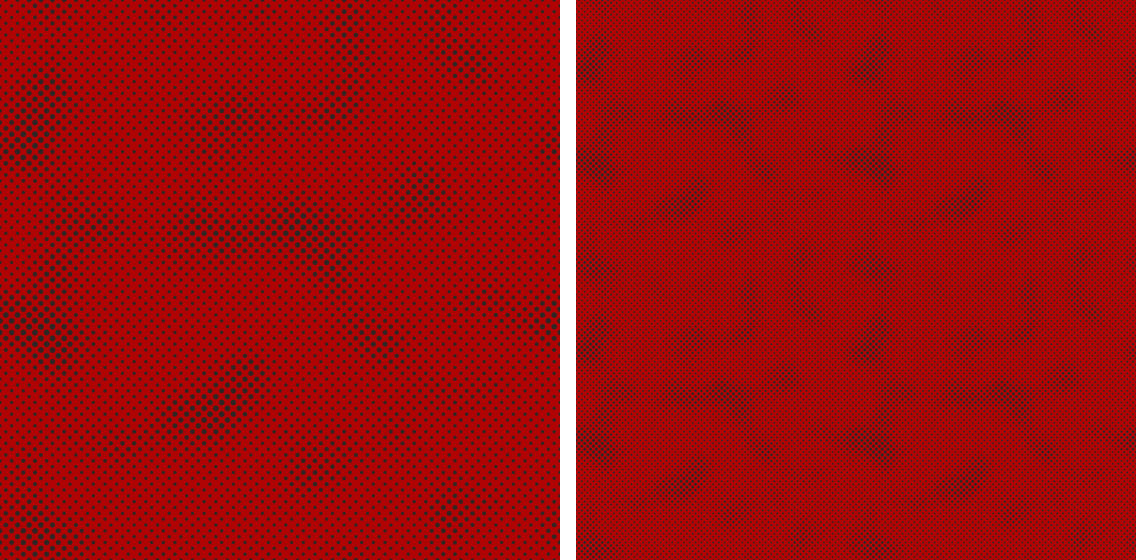
Left: one tile. Right: repeated 2 by 2.
Give the GLSL for this pattern, as a WebGL 2 fragment shader.

```glsl
#version 300 es
precision highp float;
// Staggered charcoal halftone dots on red, swelling in soft scattered patches.

uniform vec2 u_resolution;
out vec4 fragColor;

// Unit gradient at a lattice corner, wrapped to the given period
vec2 cornerGradient(vec2 corner, float period) {
    vec2 q = fract(mod(corner, period) * vec2(0.1731, 0.2379) + 0.37);
    q += dot(q, q.yx + 23.45);
    float angle = 6.28319 * fract((q.x + q.y) * q.x * 7.31);
    return vec2(cos(angle), sin(angle));
}

// Gradient noise that repeats after a whole number of cells
float tilingNoise(vec2 p, float period) {
    vec2 i = floor(p), f = p - i;
    vec2 w = f * f * f * (f * (f * 6.0 - 15.0) + 10.0);
    vec2 e = vec2(1.0, 0.0);
    float a = dot(cornerGradient(i, period), f);
    float b = dot(cornerGradient(i + e.xy, period), f - e.xy);
    float c = dot(cornerGradient(i + e.yx, period), f - e.yx);
    float d = dot(cornerGradient(i + e.xx, period), f - e.xx);
    return mix(mix(a, b, w.x), mix(c, d, w.x), w.y);
}

void main() {
    const float repeats = 48.0;
    vec2 p = gl_FragCoord.xy / u_resolution * repeats;
    float pixel = repeats / min(u_resolution.x, u_resolution.y);

    // Nearest centre of the two interleaved square grids
    vec2 shiftA = vec2(0.5, 0.0), shiftB = vec2(0.0, 0.5);
    vec2 centerA = floor(p - shiftA + 0.5) + shiftA;
    vec2 centerB = floor(p - shiftB + 0.5) + shiftB;
    vec2 center = distance(p, centerA) < distance(p, centerB) ? centerA : centerB;

    // One radius per dot, small except where the noise peaks
    float swell = tilingNoise(center / repeats * 6.0, 6.0);
    swell += 0.25 * tilingNoise(center / repeats * 12.0 + 5.0, 12.0);
    float radius = 0.14 + 0.11 * smoothstep(-0.08, 0.62, swell);

    float edge = distance(p, center) - radius;
    float dotMask = 1.0 - smoothstep(-0.75 * pixel, 0.75 * pixel, edge);

    vec3 red = vec3(0.69, 0.015, 0.015);
    vec3 charcoal = vec3(0.18, 0.15, 0.14);
    fragColor = vec4(mix(red, charcoal, dotMask), 1.0);
}
```
